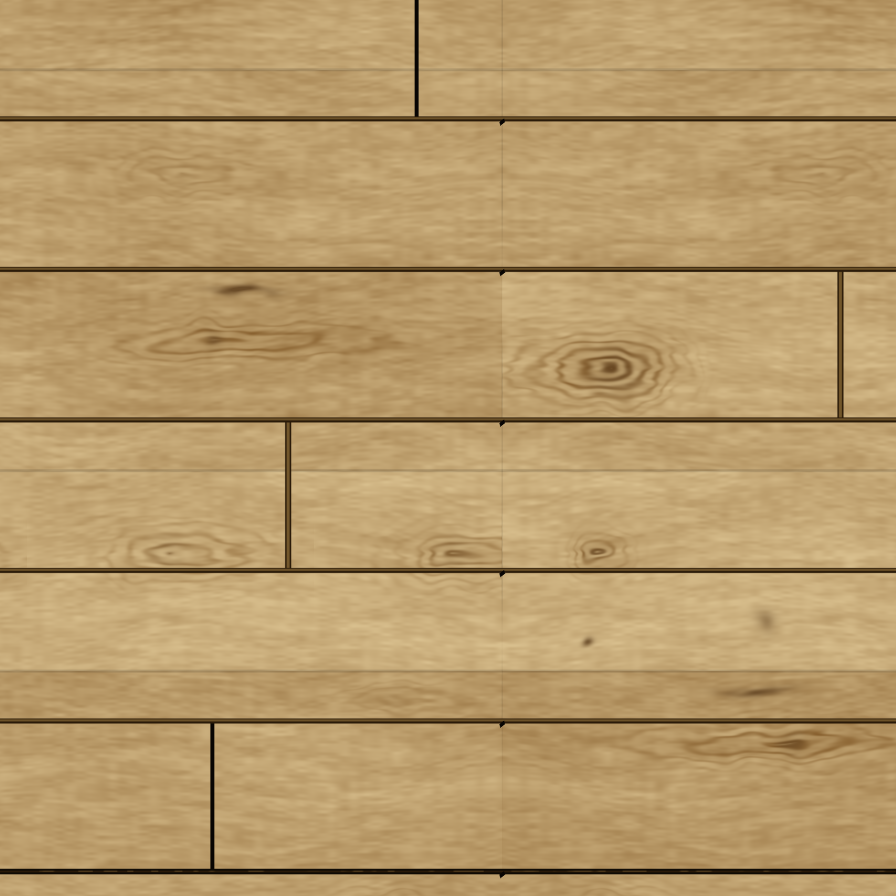
This texture is drawn by a WebGL 1 fragment shader. Its source:

```glsl
precision highp float;
// Oak plank floor: six seams of equal pitch with staggered butt joints.
// Below them lie wider veneer strips, mirrored about one vertical line, whose
// grain is stretched noise swayed by layered sines, with rings around knots.

uniform vec2 u_resolution;

const float SEAM_START = 0.0273;   // height of the lowest seam
const float PLANK_H = 0.168;
const float STRIP_H = 0.2237;
const float MIRROR_X = 0.5605;
const float SEAM_HALF = 0.0028;
const float JOINT_HALF = 0.0034;
const float SOFTNESS = 0.0009;     // half width of every line's blurred edge

const vec3 PALE = vec3(0.820, 0.715, 0.520);
const vec3 DEEP = vec3(0.590, 0.445, 0.250);
const vec3 KNOT_BROWN = vec3(0.37, 0.25, 0.12);
const vec3 GROOVE_BROWN = vec3(0.45, 0.34, 0.17);
const vec3 GROOVE_DARK = vec3(0.16, 0.10, 0.03);
const vec3 BLACK = vec3(0.03, 0.02, 0.01);

// Knots: distance from mirror line, height in strip, size, strength
const vec4 KNOT_STREAKED = vec4(0.322, 0.144, 0.014, 0.85);
const vec4 KNOT_BURL = vec4(0.124, 0.113, 0.034, 1.0);
const vec4 KNOT_SMALL = vec4(0.110, 0.134, 0.013, 0.90);
const vec4 KNOT_FEATHER = vec4(0.050, 0.130, 0.025, 0.65);
const vec4 KNOT_OVAL = vec4(0.360, 0.108, 0.024, 0.30);
const vec4 KNOT_FAINT = vec4(0.120, 0.190, 0.018, 0.25);
const float FEATHER_PITCH = 0.32;

float hash(vec2 p) {
  vec3 q = fract(p.xyx * vec3(0.1031, 0.1030, 0.0973));
  q += dot(q, q.yzx + 33.33);
  return fract((q.x + q.y) * q.z);
}

float noise(vec2 p) {
  vec2 i = floor(p), f = fract(p);
  f = f * f * (3.0 - 2.0 * f);
  return mix(mix(hash(i), hash(i + vec2(1.0, 0.0)), f.x),
             mix(hash(i + vec2(0.0, 1.0)), hash(i + 1.0), f.x), f.y);
}

// Soft-edged line of given half width
float line(float d, float halfWidth) {
  float s = max(SOFTNESS, 0.75 / u_resolution.y);
  return 1.0 - smoothstep(halfWidth - s, halfWidth + s, abs(d));
}

// Knot and brightness offset of each board
vec4 boardKnot(float strip, bool right, float height, out float tone) {
  tone = 0.0;
  if (strip < 0.0) return KNOT_FAINT;
  if (strip < 1.0) { tone = right ? -0.17 : -0.08; return right ? KNOT_STREAKED : KNOT_FAINT; }
  if (strip < 2.0) { tone = 0.10; return right ? KNOT_SMALL : KNOT_FEATHER; }
  if (strip < 3.0) {
    if (height > 0.057) tone = right ? 0.08 : -0.14;
    return right ? KNOT_BURL : KNOT_STREAKED;
  }
  tone = -0.08;
  return strip < 4.0 ? KNOT_OVAL : KNOT_FAINT;
}

// Butt joint position in each plank row, negative where there is none
float jointX(float row) {
  if (row == 0.0) return 0.237;
  if (row == 2.0) return 0.3216;
  if (row == 3.0) return 0.938;
  return row == 5.0 ? 0.465 : -1.0;
}

vec3 wood(vec2 p) {
  float strip = floor((p.y - SEAM_START) / STRIP_H);
  vec2 board = vec2(abs(p.x - MIRROR_X), p.y - SEAM_START - strip * STRIP_H);
  float tone;
  vec4 knot = boardKnot(strip, p.x > MIRROR_X, board.y, tone);

  // Fibres at several scales over broad growth contours
  vec2 q = board + vec2(3.0, 3.7 * (strip + 2.0));
  q.y += 0.006 * sin(board.x * 9.0 + strip * 2.0) + 0.002 * sin(board.x * 27.0 + board.y * 40.0);
  float coarse = noise(q * vec2(8.0, 65.0)) - 0.5;
  float dash = noise(q * vec2(36.0, 170.0)) - 0.5;
  float contour = sin(38.0 * noise(q * vec2(3.0, 11.0)) + 3.0 * dash);
  tone += 0.72 + 0.18 * coarse + 0.20 * dash + 0.05 * contour
        + 0.22 * (noise(q * vec2(85.0, 310.0)) - 0.5)
        + 0.22 * (noise(q * vec2(5.0, 16.0)) - 0.5)
        + 0.07 * (noise(q * vec2(120.0, 18.0)) - 0.5);

  // Ragged rings, drawn out toward the mirror line, and a dark heart
  vec2 d = board - knot.xy;
  if (knot == KNOT_FEATHER) d.x = mod(d.x + 0.5 * FEATHER_PITCH, FEATHER_PITCH) - 0.5 * FEATHER_PITCH;
  d += 0.012 * (vec2(noise(q * 42.0), noise(q * 36.0 + 9.0)) - 0.5);
  float stretch = mix(0.15, 0.48, smoothstep(0.012, 0.035, knot.z)) * (d.x < 0.0 ? 0.7 : 1.3);
  if (knot == KNOT_SMALL) stretch = 0.75;
  float r = length(d * vec2(stretch, 1.0));
  float near = knot.w * exp(-pow(r / (knot.z * 0.8 + 0.012), 2.0));
  float rings = 0.5 + 0.5 * sin(r * 640.0 + 4.0 * coarse + 3.0 * dash);
  tone -= near * (0.15 + 0.75 * rings * rings * (1.0 + dash));
  float heart = length(d * vec2(0.8, 1.0)) / knot.z;
  float dark = knot.w * knot.w * exp(-heart * heart * 2.2) * (0.15 + 0.6 * rings);

  // Slanted streak beside one knot, two flecks beside another
  if (knot == KNOT_STREAKED) {
    vec2 s = (d - vec2(-0.035, 0.056)) / vec2(0.042, 0.007);
    dark += 0.9 * exp(-dot(s, s) * 1.5) * (0.4 + noise(q * vec2(60.0, 200.0)));
  }
  if (knot == KNOT_SMALL) {
    for (int i = 0; i < 2; i++) {
      float k = float(i);
      vec2 f = (d - vec2(-0.016 + 0.199 * k, -0.098 + 0.017 * k)) / (0.006 + 0.007 * k);
      dark += (0.8 - 0.35 * k) * exp(-dot(f, f));
    }
  }

  vec3 color = mix(DEEP, PALE, clamp(tone, -0.3, 1.12));
  color = mix(color, KNOT_BROWN, clamp(dark, 0.0, 0.85));
  // Faint edges of the veneer
  float edge = min(board.y, STRIP_H - board.y);
  float broken = noise(vec2(4.0, p.y * 14.0));
  return color * (1.0 - 0.13 * line(edge, 0.0016) - 0.14 * broken * line(board.x, 0.0007));
}

void main() {
  vec2 p = gl_FragCoord.xy / u_resolution;
  vec3 color = wood(p);

  // Butt joints: solid black in the outer rows, brown channels within
  float row = floor((p.y - SEAM_START) / PLANK_H);
  float jx = p.x - jointX(row);
  bool solid = row == 0.0 || row == 5.0;
  color = mix(color, solid ? BLACK : GROOVE_DARK, line(jx, solid ? 0.0022 : JOINT_HALF));
  if (!solid) color = mix(color, GROOVE_BROWN, line(jx, JOINT_HALF * 0.5));

  // Plank seams: brown channel with a heavier lower edge
  float seam = floor((p.y - SEAM_START) / PLANK_H + 0.5);
  float sy = p.y - SEAM_START - seam * PLANK_H;
  color = mix(color, GROOVE_DARK, line(sy, SEAM_HALF));
  float worn = seam == 0.0 ? 0.5 * smoothstep(0.5, 0.75, noise(p * vec2(110.0, 5.0))) : 0.9;
  color = mix(color, GROOVE_BROWN, worn * line(sy - 0.0007, 0.0012));
  if (seam == 0.0) color = mix(color, BLACK, 0.85 * line(abs(sy) - 0.0020, 0.001));

  // Small wedge-shaped chip where each seam meets the mirror line
  vec2 c = vec2(p.x - MIRROR_X, sy + 0.0035);
  color = mix(color, BLACK, line(abs(c.x - 0.5 * c.y) + abs(c.y) * 0.8, 0.0032));
  gl_FragColor = vec4(color, 1.0);
}
```
